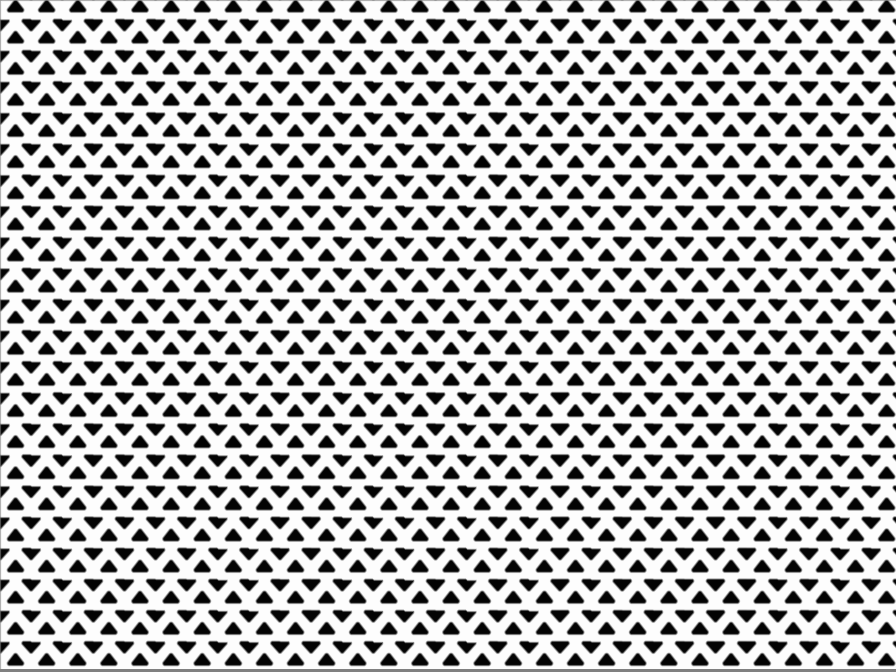
This pattern is drawn by a Shadertoy shader. Its source:

```glsl
#define ROWS 21.6
#define UP_SIZE vec2(0.195, 0.25)
#define UP_ROUND 0.073
#define DOWN_SIZE vec2(0.235, 0.26)
#define DOWN_ROUND 0.064
#define NOTCH 0.05
#define SOFTNESS 0.045
#define INK vec3(0.01)
#define PAPER vec3(0.992)
#define RIM_GREY vec3(0.5)
#define RIM_WIDTH 0.0045

float hash(float n) {
    return fract(sin(n * 12.9898) * 43758.5453);
}

// Signed distance to a rounded isosceles triangle; its tip touches y = 0
// and its base lies at y = size.y + 2 * radius.
float roundedTriangle(vec2 p, vec2 size, float radius) {
    p = vec2(abs(p.x), p.y - radius);
    vec2 side = p - size * clamp(dot(p, size) / dot(size, size), 0.0, 1.0);
    vec2 base = p - size * vec2(clamp(p.x / size.x, 0.0, 1.0), 1.0);
    vec2 d = min(vec2(dot(side, side), p.y * size.x - p.x * size.y),
                 vec2(dot(base, base), size.y - p.y));
    // The second component is positive inside the triangle.
    return -sqrt(d.x) * sign(d.y) - radius;
}

// Upright triangles at the cell centres
float upTriangles(vec2 grid) {
    vec2 p = vec2(fract(grid.x) - 0.5, fract(grid.y + 0.3) - 0.3);
    return roundedTriangle(p, UP_SIZE, UP_ROUND);
}

// Inverted triangles on the cell borders, with a step in the top edge
float downTriangles(vec2 grid) {
    float column = floor(grid.x + 0.5);
    vec2 p = vec2(grid.x - column, fract(0.3 - grid.y) - 0.3);
    float d = roundedTriangle(p, DOWN_SIZE, DOWN_ROUND);
    float notch = NOTCH * hash(column + 3.0) * smoothstep(-0.04, 0.04, p.x);
    float top = DOWN_SIZE.y + 2.0 * DOWN_ROUND - notch;
    return max(d, p.y - top);
}

void mainImage(out vec4 fragColor, in vec2 fragCoord) {
    vec2 uv = fragCoord / iResolution.y;
    float pixel = 1.0 / iResolution.y;

    // Square grid counted from the upper left corner
    vec2 grid = vec2(uv.x, 1.0 - uv.y) * ROWS;
    float d = min(upTriangles(grid), downTriangles(grid));
    float blur = max(SOFTNESS, 0.6 * pixel * ROWS);
    vec3 color = mix(INK, PAPER, smoothstep(-blur, blur, d));

    // Thin grey rim: strong below, faint at the left and top
    float lower = 1.0 - smoothstep(-0.5, 0.5, (uv.y - RIM_WIDTH) / pixel);
    float faint = min(uv.x, 1.0 - uv.y);
    float upper = 1.0 - smoothstep(-0.5, 0.5, (faint - 0.4 * RIM_WIDTH) / pixel);
    color = mix(color, RIM_GREY, max(lower, 0.6 * upper));

    fragColor = vec4(color, 1.0);
}
```
